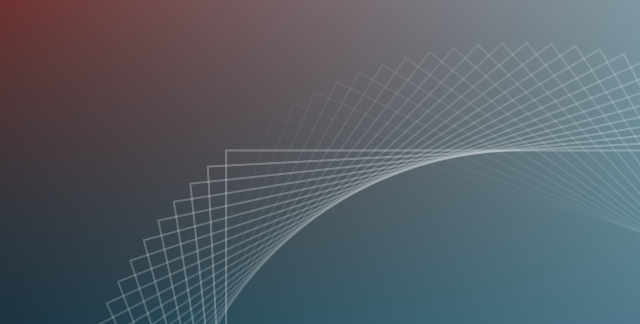
Give the GLSL for this background, as a Shadertoy shader.

```glsl
// A fan of thin pale rectangle outlines turning about a point below the canvas,
// fading with every turn, over a soft gradient from brick red to teal.
// The gradient is a biquadratic colour patch; outlines are box distances.

// Quadratic curve through a, b and c at t = 0, 0.5 and 1
vec3 curveThrough(vec3 a, vec3 b, vec3 c, float t) {
    return a * 2.0 * (t - 0.5) * (t - 1.0)
         + b * 4.0 * t * (1.0 - t)
         + c * 2.0 * t * (t - 0.5);
}

vec3 backdrop(vec2 uv) {
    vec3 bottom = curveThrough(vec3(0.11, 0.20, 0.25), vec3(0.20, 0.345, 0.405),
                               vec3(0.31, 0.475, 0.545), uv.x);
    vec3 middle = curveThrough(vec3(0.24, 0.21, 0.23), vec3(0.325, 0.345, 0.37),
                               vec3(0.405, 0.535, 0.58), uv.x);
    vec3 top = curveThrough(vec3(0.425, 0.195, 0.185), vec3(0.46, 0.40, 0.42),
                            vec3(0.50, 0.59, 0.63), uv.x);
    return curveThrough(bottom, middle, top, uv.y);
}

// Distance to the outline of a box, with sharp corners
float boxOutline(vec2 p, vec2 halfSize) {
    vec2 d = abs(p) - halfSize;
    return abs(max(d.x, d.y));
}

mat2 rotation(float angle) {
    float c = cos(angle), s = sin(angle);
    return mat2(c, -s, s, c);
}

void mainImage(out vec4 fragColor, in vec2 fragCoord) {
    float pixel = 1.0 / iResolution.y;
    vec3 color = backdrop(fragCoord / iResolution.xy);

    // Rectangles turn counterclockwise about a pivot, in units of canvas height
    vec2 p = fragCoord * pixel - vec2(1.613, -0.558);
    const int copies = 26;
    for (int i = 0; i < copies; i++) {
        vec2 q = rotation(radians(3.03) * float(i)) * p;
        float dist = boxOutline(q, vec2(0.915, 1.0936));
        float line = 1.0 - smoothstep(-0.6 * pixel, 0.6 * pixel, dist - 0.0031);
        float fade = 1.0 - float(i) / float(copies);
        color = mix(color, vec3(0.85, 0.88, 0.89), 0.32 * fade * line);
    }

    fragColor = vec4(color, 1.0);
}
```
